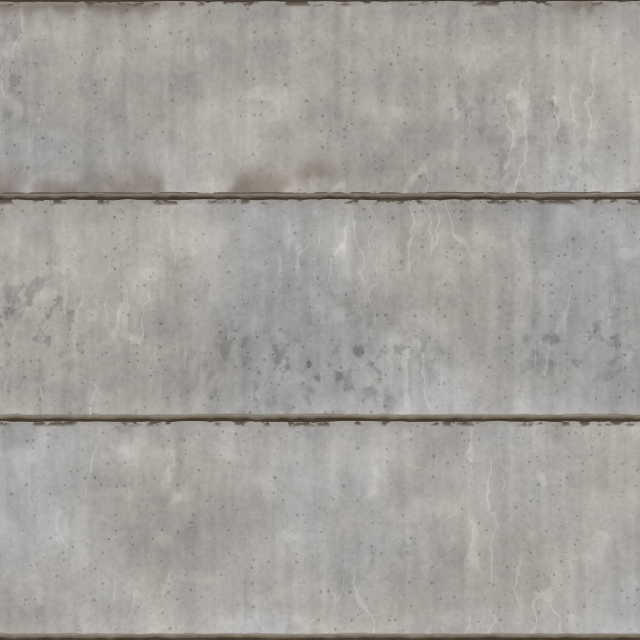
A three.js fragment shader for this texture:

```glsl
// Weathered concrete wall: three wide slabs stacked with dark, brown-lipped joints
varying vec2 vUv;

float hash(vec2 p) {
  vec3 h = fract(vec3(p.xyx) * 0.1031);
  h += dot(h, h.yzx + 33.33);
  return fract((h.x + h.y) * h.z);
}

float noise(vec2 p) {
  vec2 i = floor(p), f = fract(p);
  f = f * f * (3.0 - 2.0 * f);
  return mix(mix(hash(i), hash(i + vec2(1.0, 0.0)), f.x),
             mix(hash(i + vec2(0.0, 1.0)), hash(i + 1.0), f.x), f.y);
}

float fbm(vec2 p) {
  float sum = 0.0, amp = 0.5;
  for (int i = 0; i < 5; i++) {
    sum += amp * noise(p);
    p = mat2(1.6, 1.2, -1.2, 1.6) * p + 17.3;
    amp *= 0.5;
  }
  return sum / 0.97;
}

// Soft elliptical patch
float patchAt(vec2 p, vec2 center, vec2 size) {
  vec2 d = (p - center) / size;
  return exp(-dot(d, d));
}

// Tiny round pits, at most one per cell
float pits(vec2 p, float chance) {
  vec2 cell = floor(p);
  vec2 center = 0.3 + 0.4 * vec2(hash(cell + 5.1), hash(cell + 9.7));
  float radius = 0.1 + 0.15 * hash(cell + 3.3);
  float dot1 = 1.0 - smoothstep(radius * 0.4, radius + 0.1, length(fract(p) - center));
  return dot1 * step(hash(cell), chance);
}

// Thin wavering mineral runs, broken up along their length
float drips(vec2 p) {
  float sway = 0.9 * noise(p * vec2(28.0, 34.0)) + 0.4 * noise(p * 90.0);
  float ridge = abs(noise(vec2(p.x * 48.0 + sway, p.y * 7.0)) - 0.5);
  float broken = smoothstep(0.5, 0.72, noise(p * vec2(26.0, 13.0) + 41.0));
  return (1.0 - smoothstep(0.01, 0.075, ridge)) * broken;
}

void main() {
  vec2 p = vUv;

  // Slab index and distance to the joints that bound it
  float slab = step(0.3435, p.y) + step(0.69, p.y);
  float low = slab < 0.5 ? 0.001 : (slab < 1.5 ? 0.3435 : 0.69);
  float high = slab < 0.5 ? 0.3435 : (slab < 1.5 ? 0.69 : 1.0);
  float above = p.y - low, below = high - p.y;
  float d = above < below ? above : -below;
  float topSlab = step(1.5, slab);
  vec2 q = p + slab * vec2(7.31, 3.17);

  // Clouds, rain streaks and grain
  float cloud = fbm(q * vec2(4.0, 5.5));
  float mottle = fbm(q * 24.0 + 8.0);
  float streak = fbm(vec2(q.x * 75.0, q.y * 6.0 + 2.0 * cloud));
  float grain = noise(q * 260.0) + noise(q * 150.0 + 31.0) - 1.0;
  float tone = 0.642 + 0.17 * (cloud - 0.5) + 0.10 * (mottle - 0.5)
             + 0.09 * (streak - 0.5) + 0.028 * grain;

  // Darker damp under each joint, pale bloom along each lower edge
  float wander = 0.05 * fbm(vec2(q.x * 7.0, 4.0 + slab));
  tone -= 0.035 * (1.0 - smoothstep(0.01, 0.03 + wander, below));
  tone += 0.035 * (1.0 - smoothstep(0.012, 0.025 + wander, above));
  tone -= 0.05 * patchAt(p, vec2(0.81, 0.18), vec2(0.05, 0.09)) * smoothstep(0.35, 0.6, mottle);

  // Clusters of dark mildew specks
  float cluster = patchAt(p, vec2(0.05, 0.50), vec2(0.09, 0.09))
                + patchAt(p, vec2(0.52, 0.43), vec2(0.14, 0.035))
                + patchAt(p, vec2(0.90, 0.46), vec2(0.10, 0.05))
                + patchAt(p, vec2(0.87, 0.84), vec2(0.02, 0.015))
                + 0.45 * smoothstep(0.5, 0.75, fbm(q * 5.0 + 60.0));
  float speck = smoothstep(0.52, 0.75, fbm(q * vec2(62.0, 50.0) + 12.0));
  tone -= 0.13 * min(cluster, 1.0) * speck;
  tone -= 0.10 * pits(q * 85.0, 0.09) + 0.08 * pits(q * 150.0 + 4.0, 0.06);

  // Pale drips and small chalky spots
  float run = drips(q) * smoothstep(0.4, 0.65, noise(q * 5.0 + 23.0));
  tone += 0.06 * run + 0.05 * smoothstep(0.72, 0.9, noise(q * 31.0 + 77.0)) * mottle;

  vec3 warm = vec3(1.015, 0.995, 0.962), cool = vec3(1.0, 0.996, 0.992);
  vec3 color = tone * mix(warm, cool, smoothstep(0.35, 0.65, fbm(q * 4.0 + 90.0)));

  // Rust-brown stains along the edges of the top slab
  float seep = fbm(vec2(p.x * 13.0, p.y * 9.0) + 51.0);
  float lowStain = (1.0 - smoothstep(0.005, 0.02 + 0.075 * seep, above)) * smoothstep(0.38, 0.62, seep);
  lowStain += 0.9 * patchAt(p, vec2(0.49, 0.73), vec2(0.035, 0.025)) * smoothstep(0.3, 0.6, mottle);
  float teeth = noise(vec2(p.x * 90.0, 2.0));
  float ends = 1.0 - smoothstep(0.2, 0.32, p.x) + patchAt(p, vec2(0.91, 1.0), vec2(0.03, 0.1));
  float topStain = (1.0 - smoothstep(0.004, 0.01 + 0.03 * teeth, below)) * ends;
  float stain = topSlab * min(lowStain * 0.6 + topStain * 0.65, 0.8);
  color = mix(color, vec3(0.44, 0.39, 0.34) + 0.15 * (mottle - 0.5), stain);

  // Joint: worn lip above, crumbled rim below, dark gap between
  float rough = fbm(vec2(p.x * 70.0, p.y * 110.0));
  float wobble = 0.0016 * (noise(vec2(p.x * 45.0, slab)) - 0.5);
  float j = d + wobble;
  float lip = smoothstep(0.0, 0.0015, j) * (1.0 - smoothstep(0.0075, 0.0095, j));
  vec3 lipColor = mix(vec3(0.37, 0.33, 0.28), vec3(0.53, 0.50, 0.45), smoothstep(0.002, 0.008, j));
  color = mix(color, lipColor + 0.14 * (rough - 0.5), lip * 0.92);
  float crease = 1.0 - smoothstep(0.0005, 0.0019, abs(j - 0.0088));
  color = mix(color, vec3(0.36, 0.32, 0.28), crease * (0.25 + 0.55 * topSlab) * smoothstep(0.2, 0.5, rough));
  float rim = smoothstep(-0.012, -0.004, j) * (1.0 - smoothstep(-0.002, 0.0, j));
  color = mix(color, vec3(0.60, 0.58, 0.55), rim * 0.5);
  color = mix(color, vec3(0.33, 0.29, 0.25), rim * smoothstep(0.5, 0.68, rough) * 0.85);
  float gap = 1.0 - smoothstep(0.0012, 0.0031, abs(j + 0.002 * (rough - 0.5)));
  color = mix(color, vec3(0.25, 0.22, 0.18) + 0.1 * (rough - 0.5), gap * 0.95);

  gl_FragColor = vec4(color, 1.0);
}
```
